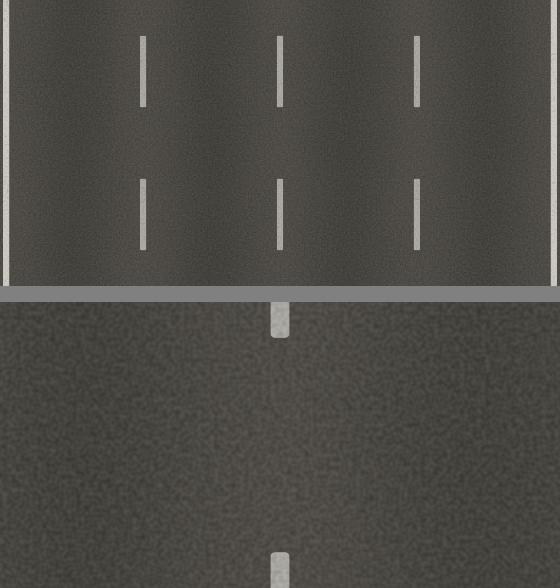
Top: the whole. Bottom: its middle third, enlarged.
Give the GLSL for this texture, as a WebGL 2 fragment shader.

```glsl
#version 300 es
precision highp float;
// Four-lane asphalt road: solid edge lines, dashed dividers, soft wheel wear and fine grain.

#define LANES 4.0
#define DASH_ROWS 2.0
#define LANE_WIDTH 0.2445
#define LINE_WIDTH 0.0112
#define DASH_FILL 0.5
#define CORNER 0.0026
#define LANE_SHADE 0.065
#define GRAIN 0.062
#define PAINT_WEAR 0.16
#define ASPHALT vec3(0.290, 0.280, 0.260)
#define EDGE_PAINT vec3(0.790, 0.780, 0.755)
#define DASH_PAINT vec3(0.670, 0.660, 0.640)

uniform vec2 u_resolution;
out vec4 fragColor;

const float TAU = 6.28319;

float hash(vec2 cell) {
    vec3 q = fract(cell.xyx * vec3(0.1031, 0.1030, 0.0973));
    q += dot(q, q.yzx + 33.33);
    return fract((q.x + q.y) * q.z);
}

float cornerSlope(vec2 cell, vec2 offset) {
    float angle = TAU * hash(cell);
    return dot(vec2(cos(angle), sin(angle)), offset);
}

float gradientNoise(vec2 p) {
    vec2 i = floor(p), f = p - i;
    vec2 w = f * f * f * (f * (f * 6.0 - 15.0) + 10.0);
    vec2 e = vec2(1.0, 0.0);
    float low = mix(cornerSlope(i, f), cornerSlope(i + e, f - e), w.x);
    float high = mix(cornerSlope(i + e.yx, f - e.yx), cornerSlope(i + 1.0, f - 1.0), w.x);
    return mix(low, high, w.y);
}

float roundedBox(vec2 p, vec2 halfSize, float radius) {
    vec2 q = abs(p) - halfSize + radius;
    return length(max(q, 0.0)) + min(max(q.x, q.y), 0.0) - radius;
}

void main() {
    // Canvas width is one unit
    vec2 p = gl_FragCoord.xy / u_resolution.x;
    float pixel = 1.0 / u_resolution.x;
    float rowHeight = u_resolution.y / u_resolution.x / DASH_ROWS;

    // Nearest lane boundary and dash row
    float lane = (p.x - 0.5) / LANE_WIDTH;
    float boundary = clamp(round(lane), -0.5 * LANES, 0.5 * LANES);
    vec2 local = vec2((lane - boundary) * LANE_WIDTH,
                      (fract(p.y / rowHeight) - 0.5) * rowHeight);
    bool isEdge = abs(boundary) > 0.5 * LANES - 0.5;

    // Grain from two scales, plus broad faint mottling
    float fine = gradientNoise(p * 390.0 + 17.3);
    float medium = gradientNoise(p * 205.0 + 61.7);
    float broad = gradientNoise(p * vec2(14.0, 9.0) + 5.1);
    float grain = fine + 0.5 * medium;

    // Asphalt, darkest along the middle of each lane
    vec3 color = ASPHALT * (1.0 + LANE_SHADE * cos(TAU * lane) + 0.025 * broad);
    color += GRAIN * grain;

    // Painted lines
    float halfLine = 0.5 * LINE_WIDTH;
    float dash = roundedBox(local, vec2(halfLine, 0.5 * DASH_FILL * rowHeight), CORNER);
    float dist = isEdge ? abs(local.x) - halfLine : dash;
    float coverage = 1.0 - smoothstep(-0.5 * pixel, 0.5 * pixel, dist);

    // Wear lets a little of the road show through the paint
    float wear = PAINT_WEAR * smoothstep(0.05, 0.5, medium + 0.4 * broad);
    vec3 paint = (isEdge ? EDGE_PAINT : DASH_PAINT) + GRAIN * grain;
    color = mix(color, paint, coverage * (1.0 - wear));

    fragColor = vec4(clamp(color, 0.0, 1.0), 1.0);
}
```
